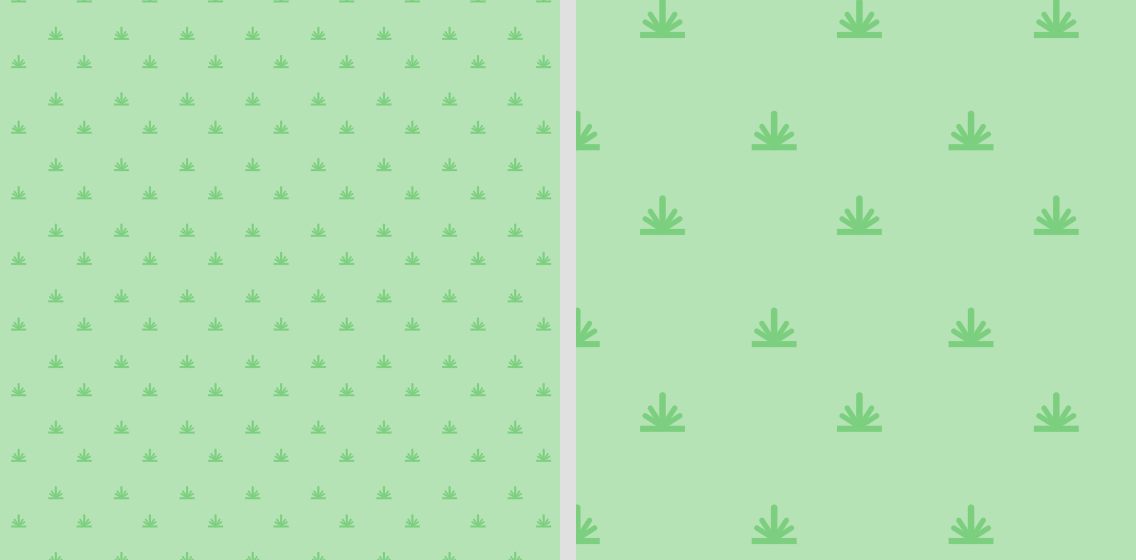
Left: the whole. Right: its middle third, enlarged.
Write a Shadertoy shader that draws this pattern.

```glsl
// Staggered rows of small green grass tufts on a pale green ground.

// Distance to a round-ended stroke from a to b.
float stroke(vec2 p, vec2 a, vec2 b, float halfWidth) {
    vec2 pa = p - a, ba = b - a;
    return length(pa - ba * clamp(dot(pa, ba) / dot(ba, ba), 0.0, 1.0)) - halfWidth;
}

// Distance to one tuft; the origin is the middle of its ground line.
float tuft(vec2 p) {
    p.x = abs(p.x); // both sides mirror each other
    vec2 edge = abs(p) - vec2(0.114, 0.0155);
    float ground = length(max(edge, 0.0)) + min(max(edge.x, edge.y), 0.0);
    float stem = stroke(p, vec2(0.0), vec2(0.0, 0.169), 0.0165);
    float innerBlade = stroke(p, vec2(0.0, 0.01), vec2(0.062, 0.105), 0.0135);
    float outerBlade = stroke(p, vec2(0.0, 0.01), vec2(0.088, 0.066), 0.0135);
    return min(min(ground, stem), min(innerBlade, outerBlade));
}

// Nearest copy of a tuft anchored once in every unit cell.
float tuftLattice(vec2 p, vec2 anchor) {
    return tuft(fract(p - anchor + 0.5) - 0.5);
}

void mainImage(out vec4 fragColor, in vec2 fragCoord) {
    float cells = 8.5333; // repeats across the canvas
    vec2 p = fragCoord / iResolution.y * cells;
    float pixel = cells / iResolution.y;

    // Two offset lattices form the staggered rows.
    float d = min(tuftLattice(p, vec2(0.851, 0.941)),
                  tuftLattice(p, vec2(0.284, 0.511)));

    float grass = smoothstep(0.7 * pixel, -0.7 * pixel, d);
    vec3 color = mix(vec3(0.71, 0.89, 0.71), vec3(0.49, 0.81, 0.50), grass);
    fragColor = vec4(color, 1.0);
}
```
